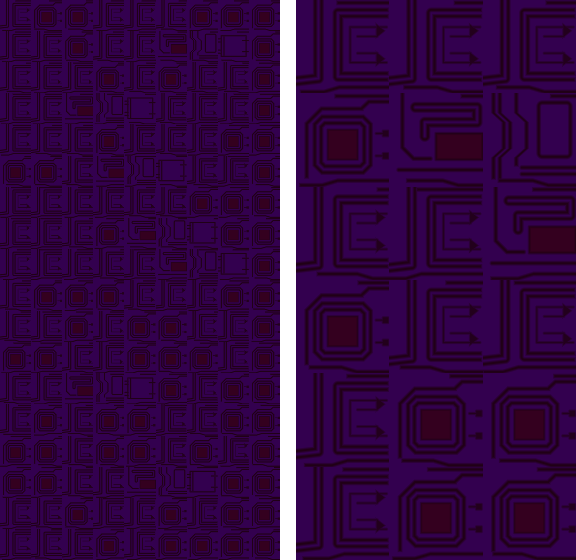
Left, the full canvas; right, a detail of the centre.
Write a Shadertoy shader that draws this pattern.

```glsl
// A dark violet circuit board: a grid of square tiles, 9 across and 18 down.
// Each tile is a corner bus, a ringed red core, or part of a three-tile module.
// Hashes choose the tiles; distances to the traces give the thin dark lines.

#define GRID vec2(9.0, 18.0)
#define LINE 0.005
#define SOFT 0.026
#define TRACE 0.034
#define DEPTH 0.96
#define MODULE_RATE 0.45
#define CORE_RATE 0.40
#define BOARD vec3(0.20, 0.0, 0.31)
#define GROOVE vec3(0.122, 0.0, 0.075)
#define CORE vec3(0.205, 0.0, 0.12)

float hash(vec2 p) {
    p = fract(p * vec2(0.1031, 0.1137));
    p += dot(p, p.yx + 33.33);
    return fract((p.x + p.y) * p.x * 17.0);
}

float segment(vec2 p, vec2 a, vec2 b) {
    vec2 ab = b - a;
    return length(p - a - ab * clamp(dot(p - a, ab) / dot(ab, ab), 0.0, 1.0));
}

float box(vec2 p, vec2 halfSize) {
    vec2 q = abs(p) - halfSize;
    return length(max(q, 0.0)) + min(max(q.x, q.y), 0.0);
}

// Positive outside a cut corner facing the lower left of p
float cutCorner(vec2 p, float size, float cut) {
    return max(max(p.x, p.y) - size, (p.x + p.y - 2.0 * size + cut) * 0.7071);
}

// A trace seen as its two edges
float outline(float d) { return abs(abs(d) - TRACE); }

// Tile coordinates run from 0 to 1, with y pointing down.
// Each tile returns (distance to lines, distance to red pad).
vec2 busTile(vec2 p) {
    float frame = max(outline(box(p - vec2(0.83, 0.48), vec2(0.38, 0.34))), p.x - 0.97);
    float bus = min(segment(p, vec2(0.24, -0.1), vec2(0.24, 0.84)),
                    segment(p, vec2(0.24, 0.84), vec2(-0.1, 0.88)));
    // Two mirrored transistors: a small wedge with leads
    vec2 f = vec2(p.x, abs(p.y - 0.48) - 0.12);
    float wedge = max(abs(f.y - 0.03) - 0.8 * (0.94 - f.x), 0.87 - f.x);
    float leads = min(segment(f, vec2(0.58, 0.07), vec2(0.97, 0.07)),
                      segment(f, vec2(0.66, -0.03), vec2(0.87, -0.03)));
    leads = min(leads, segment(f, vec2(0.58, -0.12), vec2(0.58, 0.07)));
    float parts = min(max(wedge, 0.0) + 0.008, leads + 0.009);
    return vec2(min(min(frame, outline(bus)), parts), 1.0);
}

vec2 coreTile(vec2 p) {
    vec2 c = p - vec2(0.50, 0.55);
    float pad = box(c, vec2(0.16));
    float ring = outline(cutCorner(abs(c), 0.265, 0.06));
    // Outer trace rounds the top left and runs on down the tile
    float outer = abs(cutCorner(-c, 0.385, 0.16));
    outer = max(outer, max(c.x - 0.20, c.y - 0.34));
    float lead = min(segment(p, vec2(0.70, 0.165), vec2(0.78, 0.09)),
                     segment(p, vec2(0.78, 0.09), vec2(1.0, 0.09)));
    vec2 f = vec2(p.x, abs(p.y - 0.55) - 0.12);
    float pins = min(max(box(f - vec2(0.96, 0.0), vec2(0.025)), 0.0),
                     segment(f, vec2(0.86, 0.0), vec2(0.94, 0.0))) + 0.008;
    return vec2(min(min(min(abs(pad) + 0.012, ring), outer), min(lead, pins)), pad);
}

vec2 coilTile(vec2 p) {
    float pad = box(p - vec2(0.75, 0.57), vec2(0.25, 0.14));
    float coil = min(segment(p, vec2(0.28, 0.15), vec2(0.94, 0.15)),
                     segment(p, vec2(0.94, 0.15), vec2(0.94, 0.31)));
    coil = min(coil, segment(p, vec2(0.94, 0.31), vec2(0.38, 0.31)));
    coil = min(coil, segment(p, vec2(0.38, 0.31), vec2(0.38, 0.46)));
    float lead = min(segment(p, vec2(0.14, -0.1), vec2(0.14, 0.58)),
                     segment(p, vec2(0.14, 0.58), vec2(0.26, 0.70)));
    lead = min(lead, segment(p, vec2(0.26, 0.70), vec2(0.44, 0.70)));
    float rail = segment(p, vec2(0.10, 0.82), vec2(1.0, 0.82));
    return vec2(min(min(abs(pad) + 0.008, outline(coil)), min(lead, rail)), pad);
}

vec2 pipeTile(vec2 p) {
    // Pipes sidestep around the middle of the tile
    float jog = 0.11 * clamp((0.24 - abs(p.y - 0.45)) * 10.0, 0.0, 1.0);
    float pipes = max(outline(p.x - 0.15 - jog), p.y - 0.90);
    pipes = min(pipes, max(abs(p.x - 0.36 - jog), p.y - 0.76));
    float can = abs(box(p - vec2(0.77, 0.39), vec2(0.13, 0.25)) - 0.04);
    vec2 f = vec2(p.x, abs(p.y - 0.83) - 0.035);
    float leads = segment(f, vec2(0.42, 0.0), vec2(1.0, 0.0));
    return vec2(min(min(pipes, can), leads), 1.0);
}

vec2 chipTile(vec2 p) {
    float chip = abs(box(p - vec2(0.51, 0.48), vec2(0.40, 0.33)));
    float rail = segment(p, vec2(0.20, 0.16), vec2(0.20, 0.80));
    vec2 f = vec2(p.x, abs(abs(p.y - 0.48) - 0.18));
    float pins = min(segment(f, vec2(0.80, 0.0), vec2(0.98, 0.0)),
                     segment(f, vec2(0.02, 0.05), vec2(0.12, 0.05)));
    return vec2(min(min(chip, rail), pins), 1.0);
}

vec2 pickTile(vec2 id, vec2 p) {
    // At most one module per row, at a hashed column
    float part = id.x - 1.0 - floor(hash(vec2(id.y, 7.0)) * 5.0);
    if (hash(vec2(id.y, 31.0)) < MODULE_RATE && part >= 0.0 && part < 3.0)
        return part < 1.0 ? coilTile(p) : part < 2.0 ? pipeTile(p) : chipTile(p);
    // Cores gather along the right edge and in the lower rows
    float edge = 0.42 * step(7.5, id.x) - 0.25 * step(id.x, 0.5);
    float lower = 0.22 * smoothstep(11.0, 15.0, id.y);
    return hash(id + 3.0) < CORE_RATE + edge + lower ? coreTile(p) : busTile(p);
}

void mainImage(out vec4 fragColor, in vec2 fragCoord) {
    vec2 uv = fragCoord / iResolution.xy * GRID;
    uv.y = GRID.y - uv.y;
    vec2 id = floor(uv), p = fract(uv);
    float pixel = GRID.x / iResolution.x;
    vec2 tile = pickTile(id, p);

    // Jogged routes between rows, starting at a varied point
    float h = hash(id + 19.0);
    float jog = 0.025 * sign(h - 0.5) * clamp((p.x - 0.25 - 0.5 * h) * 12.0, -1.0, 1.0);
    float route = max(abs(p.y - 0.96 - jog), 0.25 * h - p.x);
    route = min(route, max(abs(p.y - 0.03), 0.30 + 0.6 * h - p.x));

    // Pad, then grooves with a narrow falloff
    vec3 color = mix(BOARD, CORE, 1.0 - smoothstep(-0.5 * pixel, 0.5 * pixel, tile.y));
    float d = min(tile.x, route);
    float ink = DEPTH * clamp(1.0 - (d - LINE) / max(SOFT, 0.75 * pixel), 0.0, 1.0);
    fragColor = vec4(mix(color, GROOVE, ink), 1.0);
}
```
